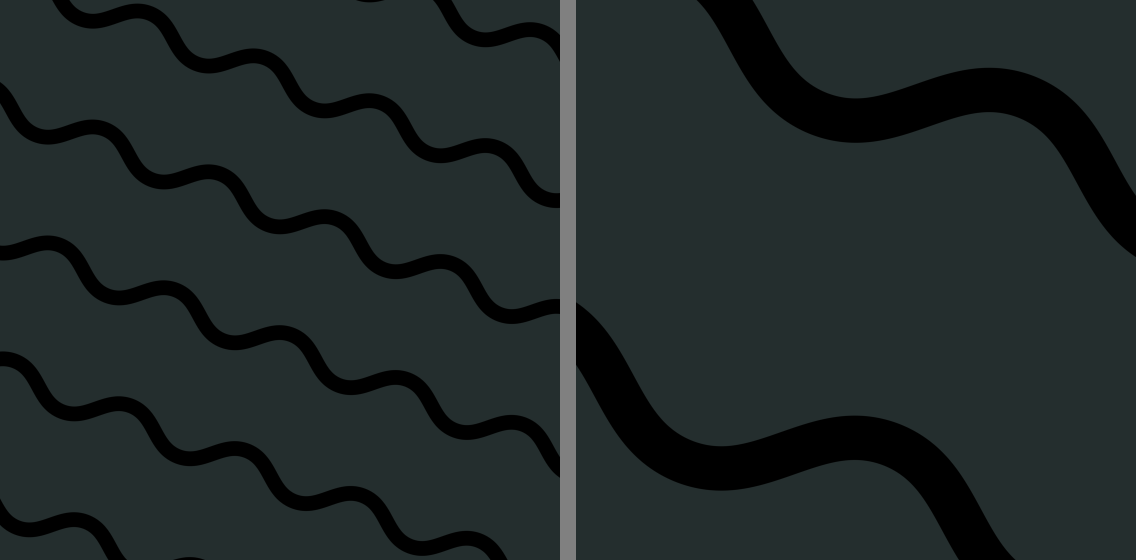
Left, the full canvas; right, a detail of the centre.
Write a three.js fragment shader that draws this pattern.

```glsl
#define CELL 0.222
#define TILT 0.3691
#define ANCHOR vec2(0.5396, 0.604)
#define AMPLITUDE 0.0277
#define SHARPNESS 0.029
#define LINE_WIDTH 0.0264
#define GROUND vec3(0.143, 0.180, 0.180)
#define INK vec3(0.0)

varying vec2 vUv;

const float WAVE_NUMBER = 6.2831853 / CELL;

// Wave height and slope at x; a weak third harmonic steepens the flanks
vec2 wave(float x) {
  float phase = WAVE_NUMBER * x;
  float height = sin(phase) + SHARPNESS * sin(3.0 * phase);
  float slope = cos(phase) + 3.0 * SHARPNESS * cos(3.0 * phase);
  return AMPLITUDE * vec2(height, WAVE_NUMBER * slope);
}

// Distance to the wave, refining the nearest point along it
float waveDistance(vec2 p) {
  float x = p.x;
  for (int i = 0; i < 6; i++) {
    vec2 w = wave(x);
    x -= (x - p.x + (w.x - p.y) * w.y) / (1.0 + w.y * w.y);
  }
  return length(p - vec2(x, wave(x).x));
}

void main() {
  // Tilted frame: x runs down to the right along the waves
  float c = cos(TILT);
  float s = sin(TILT);
  vec2 q = vUv - ANCHOR;
  vec2 p = vec2(c * q.x - s * q.y, s * q.x + c * q.y);

  // Stack the waves, one per cell height
  p.y -= CELL * floor(p.y / CELL + 0.5);

  // Stroke with a smooth edge
  float edge = 0.7 * max(fwidth(vUv.x), fwidth(vUv.y));
  float stroke = 1.0 - smoothstep(-edge, edge, waveDistance(p) - 0.5 * LINE_WIDTH);
  gl_FragColor = vec4(mix(GROUND, INK, stroke), 1.0);
}
```
